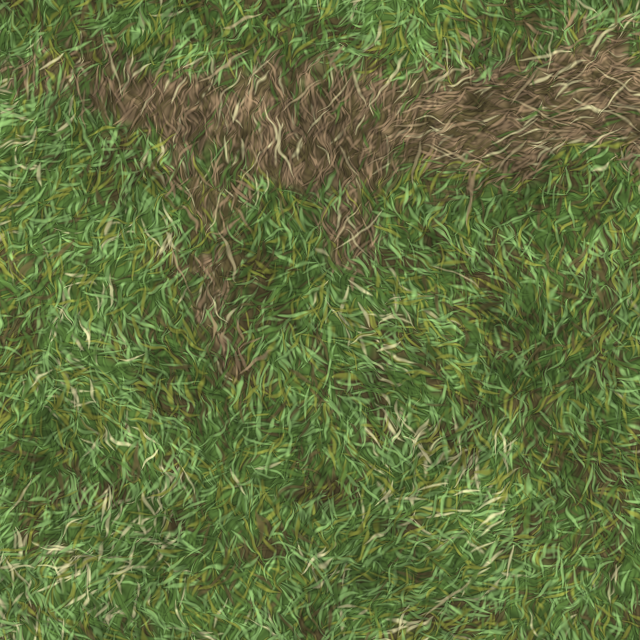
This texture is drawn by a Shadertoy shader. Its source:

```glsl
const vec3 DARK_GREEN  = vec3(0.29, 0.39, 0.19);
const vec3 LIGHT_GREEN = vec3(0.46, 0.59, 0.35);
const vec3 OLIVE       = vec3(0.46, 0.48, 0.21);
const vec3 DARK_SOIL   = vec3(0.31, 0.28, 0.18);
const vec3 TAN_SOIL    = vec3(0.51, 0.43, 0.33);
const vec3 PALE_STRAW  = vec3(0.68, 0.66, 0.50);

const int   BLADE_LAYERS = 12;
const float BLADE_WIDTH  = 0.0023;
const float CELL_LARGE   = 0.046;
const float CELL_SMALL   = 0.029;
const float STALK_CELL   = 0.07;
const float STALK_WIDTH  = 0.0028;
const float SOFTNESS     = 0.0019;
const float OPACITY      = 0.85;
const float SHADOW       = 0.17;
const float EXPOSURE     = 1.09;
const float DETAIL       = 0.46;
const float PATCHES      = 0.42;
const float WARP         = 0.008;

float hash(vec2 p) {
    vec3 q = fract(p.xyx * 0.1031);
    q += dot(q, q.yzx + 33.33);
    return fract((q.x + q.y) * q.z);
}

vec4 hash4(vec2 p, float seed) {
    vec4 q = fract(vec4(p, p.x + seed, p.y - seed) * vec4(0.1031, 0.1030, 0.0973, 0.1099));
    q += dot(q, q.wzxy + 33.33);
    return fract((q.xxyz + q.yzzw) * q.zywx);
}

float noise(vec2 p) {
    vec2 i = floor(p), f = fract(p);
    f = f * f * (3.0 - 2.0 * f);
    return mix(mix(hash(i), hash(i + vec2(1, 0)), f.x),
               mix(hash(i + vec2(0, 1)), hash(i + vec2(1, 1)), f.x), f.y);
}

float segment(vec2 p, vec2 a, vec2 b) {
    vec2 ab = b - a;
    return length(p - a - ab * clamp(dot(p - a, ab) / dot(ab, ab), 0.0, 1.0));
}

// Bare ground: a ragged band with two spurs running down from it
float bareGround(vec2 p) {
    float ragged = 0.55 * noise(p * 11.0 + 40.0) + 0.45 * noise(p * 29.0) - 0.5;
    float middle = 0.875 - 0.075 * smoothstep(0.1, 0.5, p.x) + 0.05 * smoothstep(0.6, 0.95, p.x);
    float reach = 0.08 * smoothstep(0.1, 0.5, p.x) + 0.025 * smoothstep(0.0, 0.12, p.x);
    float band = reach - abs(p.y - middle);
    float spurs = max(0.016 - segment(p, vec2(0.27, 0.86), vec2(0.35, 0.46)),
                      0.03 - segment(p, vec2(0.51, 0.80), vec2(0.55, 0.62)));
    return smoothstep(-0.035, 0.045, max(band, spurs) + 0.14 * ragged);
}

vec3 grassColor(float pick) {
    if (pick < 0.07) return DARK_SOIL;
    if (pick < 0.39) return DARK_GREEN;
    if (pick < 0.59) return OLIVE;
    return pick < 0.97 ? LIGHT_GREEN : PALE_STRAW;
}

vec3 litterColor(float pick) {
    if (pick < 0.34) return DARK_SOIL;
    if (pick < 0.86) return TAN_SOIL;
    return pick < 0.93 ? PALE_STRAW : DARK_GREEN;
}

// One curved, tapered blade per grid cell
void drawBlades(inout vec3 color, vec2 p, float cell, float width, float seed, bool stalks) {
    float soft = max(SOFTNESS, 0.7 / min(iResolution.x, iResolution.y));
    vec2 shift = vec2(hash(vec2(seed, 3.0)), hash(vec2(seed, 8.0)));
    vec2 home = floor(p / cell + shift);
    for (int y = -1; y <= 1; y++)
    for (int x = -1; x <= 1; x++) {
        vec2 id = home + vec2(x, y);
        vec4 place = hash4(id + 17.0, seed * 7.31 + 2.0);
        vec2 center = (id + place.xy - shift) * cell;
        vec2 offset = p - center;
        if (dot(offset, offset) > cell * cell) continue;

        vec4 look = hash4(id + 91.0, seed * 3.77 + 5.0);
        float soil = bareGround(center);
        if (stalks && look.x > 0.015 + 0.5 * soil) continue;

        float grassAngle = 0.1 + 2.7 * noise(center * 7.0 + 12.0) + 2.1 * (place.z - 0.5);
        float upright = 1.0 - smoothstep(0.52, 0.72, center.x);
        float litterAngle = mix(0.15, 1.5, upright) + 1.5 * (place.z - 0.5);
        float angle = mix(grassAngle, litterAngle, soil);
        vec2 along = vec2(cos(angle), sin(angle));
        vec2 q = vec2(dot(offset, along), dot(offset, vec2(-along.y, along.x)));
        float halfLength = cell * mix(0.5, 0.92, place.w);
        float t = q.x / halfLength;
        q.y += (look.y - 0.5) * (stalks ? 0.2 : 0.5) * halfLength * (t * t - 0.3);

        float thick = width * mix(0.6, 1.35, look.z) * (1.0 - t * t) * (1.0 - 0.2 * soil);
        float edge = abs(q.y) - thick;
        float core = smoothstep(soft, -soft, edge) * smoothstep(1.05, 0.85, abs(t));
        float shade = smoothstep(width * 1.6, 0.0, edge) * smoothstep(1.1, 0.8, abs(t));

        float patchTone = noise(center * 8.0 + 70.0) + 0.6 * noise(center * 19.0) - 0.8;
        vec3 tint = look.w < soil ? litterColor(fract(look.x * 7.0 + look.z))
                                  : grassColor(look.x + 0.45 * patchTone);
        if (stalks) tint = mix(TAN_SOIL, PALE_STRAW, look.w);
        tint *= mix(0.9, 1.14, place.w);
        color *= 1.0 - SHADOW * shade * (1.0 - core);
        color = mix(color, tint, OPACITY * core);
    }
}

void mainImage(out vec4 fragColor, in vec2 fragCoord) {
    vec2 uv = fragCoord / iResolution.xy;

    // Shaded turf and crumbly earth below the blades
    float soil = bareGround(uv);
    vec3 turf = mix(DARK_SOIL, DARK_GREEN, smoothstep(0.2, 0.5, noise(uv * 22.0)));
    vec3 earth = mix(DARK_SOIL, TAN_SOIL, noise(uv * vec2(35.0, 70.0) + 5.0));
    vec3 color = mix(turf, earth, soil);

    // Kinked blades, then dry stalks around the bare ground
    vec2 kink = vec2(noise(uv * 55.0), noise(uv * 55.0 + 50.0)) - 0.5;
    vec2 bent = uv + WARP * kink;
    for (int i = 0; i < BLADE_LAYERS; i++) {
        float depth = float(i) / float(BLADE_LAYERS - 1);
        drawBlades(color, bent, mix(CELL_LARGE, CELL_SMALL, depth), BLADE_WIDTH, float(i) + 1.0, false);
    }
    drawBlades(color, bent, STALK_CELL, STALK_WIDTH, 31.0, true);
    drawBlades(color, bent, STALK_CELL * 0.7, STALK_WIDTH * 0.8, 37.0, true);

    // Fine fibres and broad light and dark patches
    float fibres = noise((uv + 3.0 * WARP * kink) * vec2(150.0, 105.0)) - 0.5;
    float patches = 0.6 * noise(uv * 10.0 + 23.0) + 0.4 * noise(uv * 24.0 + 61.0) - 0.5;
    color *= EXPOSURE + DETAIL * fibres + PATCHES * patches;
    fragColor = vec4(clamp(color, 0.0, 1.0), 1.0);
}
```
